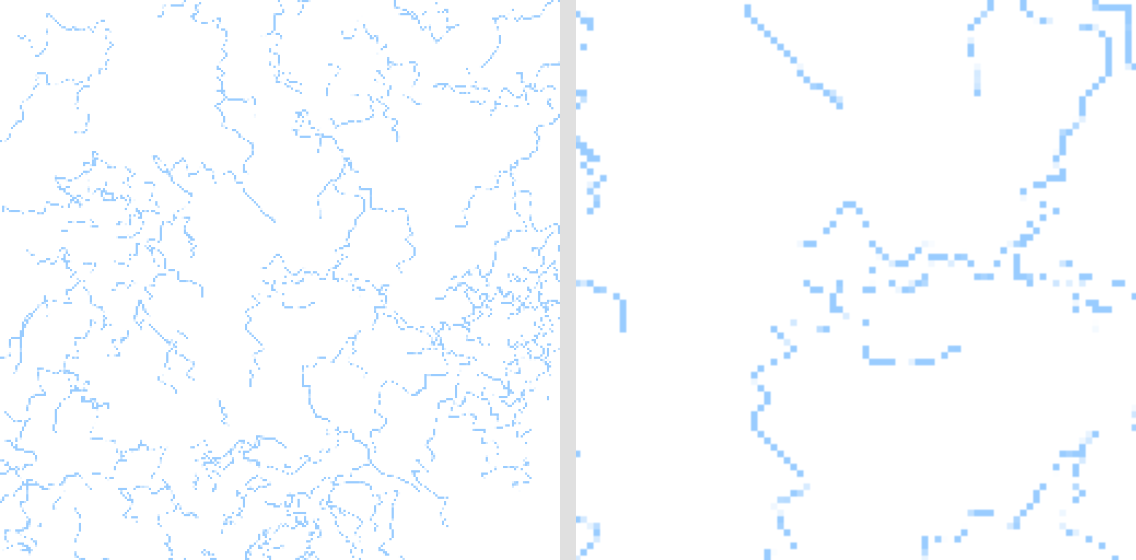
Left, the full canvas; right, a detail of the centre.
This texture is drawn by a WebGL 1 fragment shader. Its source:

```glsl
precision highp float;
// Map of thin blue rivers branching over white land, drawn on a coarse raster.
uniform vec2 u_resolution;

const float RASTER = 256.0;

vec2 hash2(vec2 p) {
  vec3 q = fract(vec3(p.xyx) * vec3(0.1031, 0.1030, 0.0973));
  q += dot(q, q.yzx + 33.33);
  return fract((q.xx + q.yz) * q.zy);
}

// Smooth two-channel value noise
vec2 noise2(vec2 p) {
  vec2 i = floor(p), f = fract(p);
  f = f * f * (3.0 - 2.0 * f);
  vec2 low = mix(hash2(i), hash2(i + vec2(1.0, 0.0)), f.x);
  vec2 high = mix(hash2(i + vec2(0.0, 1.0)), hash2(i + 1.0), f.x);
  return mix(low, high, f.y);
}

// Distance to a stretch from a to b that meanders sideways between its ends
float meanderDistance(vec2 p, vec2 a, vec2 b, float id) {
  vec2 pa = p - a, ba = b - a;
  float t = clamp(dot(pa, ba) / dot(ba, ba), 0.0, 1.0);
  float bend = 0.55 * (noise2(vec2(t * 3.0, id)).x - 0.5)
             + 0.26 * (noise2(vec2(t * 9.0, id + 40.0)).y - 0.5);
  bend *= min(1.0, 6.0 * t * (1.0 - t));
  return length(pa - ba * t - bend * vec2(-ba.y, ba.x));
}

vec2 node(vec2 cell, float seed) {
  return cell + 0.12 + 0.76 * hash2(cell + seed);
}

// Each node links to one neighbour ahead, so the links branch like a maze
float drainage(vec2 p, float scale, float seed, float threshold) {
  p *= scale;
  vec2 home = floor(p);
  float nearest = 9.0;
  for (int y = -1; y <= 1; y++) {
    for (int x = -1; x <= 1; x++) {
      vec2 cell = home + vec2(float(x), float(y));
      vec2 chance = hash2(cell + seed + 57.0);
      vec2 place = cell / scale;
      float richness = noise2(place * 5.0 + seed).x + 0.3 * chance.x
                     + 0.25 * (2.5 - place.y);
      if (richness > threshold) {
        float turn = 2.0 * noise2(cell * 0.3 + seed).y + 0.7 * chance.y;
        float angle = 3.0 * fract(turn);
        vec2 ahead = floor(1.2 * vec2(cos(angle), sin(angle)) + 0.5);
        float id = floor(chance.x * 900.0);
        float d = meanderDistance(p, node(cell, seed), node(cell + ahead, seed), id);
        nearest = min(nearest, d);
      }
    }
  }
  return nearest / scale;
}

// Ink of one raster square
float riverInk(vec2 square) {
  vec2 p = (square + 0.5) / RASTER;
  vec2 bent = p + 2.0 + 0.040 * (noise2(p * 9.0 + 40.0) - 0.5)
                      + 0.010 * (noise2(p * 30.0 + 80.0) - 0.5);
  float trunk = drainage(bent, 12.0, 13.0, 0.36);
  float brook = drainage(bent, 26.0, 71.0, 0.81);
  float ink = 1.0 - smoothstep(0.32, 0.54, min(trunk, brook) * RASTER);

  // Open sea in the lower right corner
  float coast = 0.88 + 0.35 * p.y + 0.05 * (noise2(p * 14.0).x - 0.5);
  return ink * step(p.x, coast);
}

void main() {
  vec2 p = gl_FragCoord.xy / u_resolution.y;

  // Blend the four closest squares for narrow soft edges
  vec2 grid = p * RASTER - 0.5;
  vec2 square = floor(grid);
  vec2 f = smoothstep(0.28, 0.72, fract(grid));
  float low = mix(riverInk(square), riverInk(square + vec2(1.0, 0.0)), f.x);
  float high = mix(riverInk(square + vec2(0.0, 1.0)), riverInk(square + 1.0), f.x);
  float ink = mix(low, high, f.y);

  vec3 land = vec3(1.0);
  vec3 water = vec3(0.6, 0.8, 1.0);
  gl_FragColor = vec4(mix(land, water, ink), 1.0);
}
```
